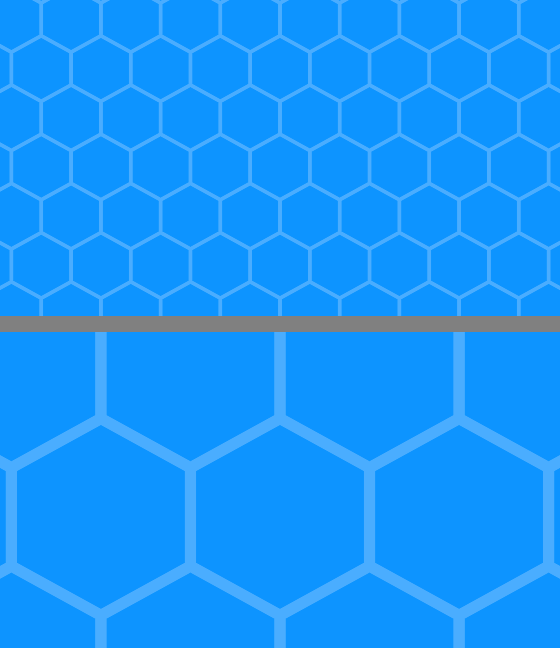
Top, the full canvas; bottom, a detail of the centre.
A Shadertoy shader for this pattern:

```glsl
// Flat blue honeycomb of slightly squashed hexagons with pale outlines.

// Distance to the border of the nearest cell in a staggered grid; positive inside.
// halfCell.x is half the cell width, halfCell.y half the distance between aligned rows.
float hexInterior(vec2 p, vec2 halfCell) {
    vec2 period = 2.0 * halfCell;
    p = abs(mod(p + halfCell, period) - halfCell);
    // Apex height is two thirds of the row spacing
    vec2 apex = vec2(0.0, halfCell.y * 2.0 / 3.0);
    vec2 slantNormal = normalize(vec2(halfCell.y / 3.0, halfCell.x));
    return min(halfCell.x - p.x, dot(apex - p, slantNormal));
}

void mainImage(out vec4 fragColor, in vec2 fragCoord) {
    float pixel = 1.0 / iResolution.y;
    vec2 p = (fragCoord - 0.5 * iResolution.xy) * pixel;

    // Two interleaved grids cover the plane; the cell holding p has the larger distance
    vec2 halfCell = vec2(0.09445, 0.1557);
    p -= vec2(halfCell.x, 0.1273);
    float border = max(hexInterior(p, halfCell), hexInterior(p - halfCell, halfCell));

    // Outline, smoothed over one pixel
    float line = 1.0 - smoothstep(-0.5 * pixel, 0.5 * pixel, border - 0.006);
    vec3 color = mix(vec3(0.05, 0.58, 1.0), vec3(0.29, 0.68, 1.0), line);
    fragColor = vec4(color, 1.0);
}
```
